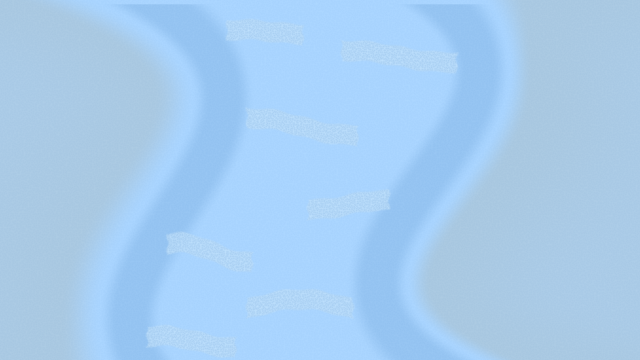
This background is drawn by a Shadertoy shader. Its source:

```glsl
// Draws a winding pale-blue river with soft shaded banks and grainy foam dashes.

// Lengths are in units of the canvas height.
const vec3 WATER = vec3(0.662, 0.832, 0.998);
const vec3 SHADE = vec3(0.585, 0.768, 0.947);
const vec3 LAND_NEAR = vec3(0.663, 0.785, 0.882);
const vec3 LAND_FAR = vec3(0.668, 0.797, 0.908);
const vec3 FOAM = vec3(0.705, 0.843, 0.963);

// Each course: mean x, sway, middle height, half height between its bends.
const vec4 LEFT_COURSE = vec4(0.491, 0.130, 0.420, 0.306);
const vec4 RIGHT_COURSE = vec4(1.190, 0.141, 0.508, 0.295);
const float BAND_HALF_WIDTH = 0.062;
const float BAND_SOFTNESS = 0.026;
const float BAND_TOP = 0.988;
const float LEFT_MARGIN = 0.135;
const float RIGHT_MARGIN = 0.114;

const float FOAM_HALF_HEIGHT = 0.028;
const float FOAM_SOFTNESS = 0.004;
const float GRAIN_SCALE = 190.0;
const float GRAIN_STRENGTH = 0.022;
const float FOAM_GRAIN = 0.075;

// Each dash: centre x, centre y, half length, rise from left to right.
const int DASH_COUNT = 7;
const vec4 DASHES[DASH_COUNT] = vec4[](
    vec4(0.736, 0.910, 0.106, -0.012), vec4(1.109, 0.843, 0.160, -0.032),
    vec4(0.840, 0.648, 0.154, -0.046), vec4(0.968, 0.431, 0.113, 0.025),
    vec4(0.583, 0.296, 0.118, -0.053), vec4(0.833, 0.141, 0.148, 0.000),
    vec4(0.532, 0.049, 0.123, -0.032));
const float ARCHES[DASH_COUNT] = float[](0.004, 0.0, 0.0, 0.0, 0.008, 0.028, 0.006);

vec2 hash2(vec2 cell) {
    vec3 q = fract(cell.xyx * vec3(0.1031, 0.1030, 0.0973));
    q += dot(q, q.yzx + 33.33);
    return fract((q.xx + q.yz) * q.zy);
}

// Distance to the nearest scattered point, centred near zero.
float cellGrain(vec2 p) {
    vec2 cell = floor(p), local = fract(p);
    float nearest = 2.0;
    for (int j = -1; j <= 1; j++)
        for (int i = -1; i <= 1; i++) {
            vec2 offset = vec2(i, j);
            nearest = min(nearest, length(offset + hash2(cell + offset) - local));
        }
    return nearest - 0.45;
}

// Signed distance to a cubic bend, positive on its right.
float courseDistance(vec2 p, vec4 course) {
    float u = (p.y - course.z) / course.w;
    float x = course.x + course.y * 0.5 * (3.0 * u - u * u * u);
    float slope = 1.5 * course.y * (1.0 - u * u) / course.w;
    return (p.x - x) / sqrt(1.0 + slope * slope);
}

float bandMask(float d) {
    return 1.0 - smoothstep(-BAND_SOFTNESS, BAND_SOFTNESS, abs(d) - BAND_HALF_WIDTH);
}

float dashMask(vec2 p, vec4 dash, float arch) {
    float u = (p.x - dash.x) / dash.z;
    float ripple = 0.0025 * sin(p.x * 67.0 + dash.y * 40.0);
    float centre = dash.y + dash.w * (smoothstep(-0.8, 0.8, u) - 0.5)
                 + arch * cos(1.5708 * clamp(u, -1.0, 1.0)) + ripple;
    float endWobble = 0.003 * sin(p.y * 160.0);
    float d = max(abs(p.y - centre) - FOAM_HALF_HEIGHT,
                  abs(p.x - dash.x) - dash.z + endWobble);
    return 1.0 - smoothstep(-FOAM_SOFTNESS, FOAM_SOFTNESS, d);
}

void mainImage(out vec4 fragColor, in vec2 fragCoord) {
    vec2 p = fragCoord / iResolution.y;
    float left = courseDistance(p, LEFT_COURSE);
    float right = courseDistance(p, RIGHT_COURSE);
    float grain = cellGrain(p * GRAIN_SCALE);

    // Land fades into the water beyond each bank
    float leftLand = -left - LEFT_MARGIN;
    float rightLand = right - RIGHT_MARGIN;
    float land = max(smoothstep(-0.055, 0.06, leftLand),
                     smoothstep(-0.035, 0.035, rightLand));
    float mottling = 0.12 * sin(p.x * 9.0 + 1.3 * sin(p.y * 7.0));
    float farness = smoothstep(0.05, 0.5, max(leftLand, rightLand)) + mottling;
    vec3 color = mix(WATER, mix(LAND_NEAR, LAND_FAR, farness), land);

    // Shaded bands along both banks
    float belowTop = 1.0 - smoothstep(BAND_TOP - 0.002, BAND_TOP + 0.002, p.y);
    float band = max(bandMask(left), bandMask(right)) * belowTop;
    color = mix(color, SHADE, band);

    // Foam dashes
    float foam = 0.0;
    for (int i = 0; i < DASH_COUNT; i++)
        foam = max(foam, dashMask(p, DASHES[i], ARCHES[i]));
    color = mix(color, FOAM, foam * 0.85);

    // Fine grain, stronger in the foam
    color += grain * mix(GRAIN_STRENGTH, FOAM_GRAIN, foam) * vec3(1.0, 0.8, 0.5);
    fragColor = vec4(color, 1.0);
}
```
